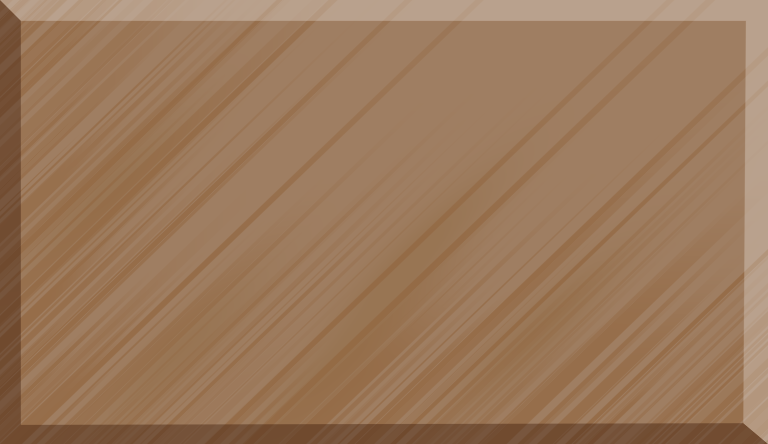
A Shadertoy shader for this background:

```glsl
// A bevelled wooden panel crossed by slanted, tapering grain streaks.
// Cellular stripes at several scales give the fine grain, a few long streaks
// and soft stains the main rhythm; a light and dark rim is laid on top.

const vec3 WOOD = vec3(0.625, 0.495, 0.385);
const vec3 GRAIN = vec3(0.575, 0.405, 0.255);
const vec3 STAIN = vec3(0.585, 0.445, 0.305);
const vec3 RIM_SHADE = vec3(0.75, 0.68, 0.63);
const float RIM_LIGHT = 0.27;
const float SLANT = 1.04;

float hash(float n) {
    return fract(sin(n * 127.1 + 3.7) * 4375.85);
}

// Smooth-edged stripe around a centre line.
float stripe(float across, float center, float halfWidth, float blur) {
    return 1.0 - smoothstep(halfWidth - blur, halfWidth + blur, abs(across - center));
}

// One layer of randomly placed stripes that fade out at random lengths.
float grainLayer(float across, float along, float cells, float seed, float blur) {
    float cell = floor(across * cells);
    float cover = 0.0;
    for (int i = -1; i <= 1; i++) {
        float id = cell + float(i);
        float key = id + seed * 61.0;
        float center = (id + 0.15 + 0.7 * hash(key)) / cells;
        float halfWidth = mix(0.06, 0.28, hash(key + 0.31)) / cells;
        float reach = mix(0.35, 1.9, hash(key + 0.57));
        float fade = 1.0 - smoothstep(reach * 0.35, reach, along);
        float strength = mix(0.2, 0.75, hash(key + 0.83)) * fade;
        cover = max(cover, strength * stripe(across, center, halfWidth, blur));
    }
    return cover;
}

// Long stripes that run over most of the panel.
float mainStreaks(float across, float along, float blur) {
    float centers[9] = float[9](-0.41, -0.29, -0.12, 0.04, 0.47, 0.56, 0.81, 0.885, 1.28);
    float cover = 0.0;
    for (int i = 0; i < 9; i++) {
        float halfWidth = mix(0.006, 0.011, hash(float(i) + 0.4));
        float fade = 1.0 - 0.55 * smoothstep(0.7, 2.0, along);
        cover = max(cover, 0.75 * fade * stripe(across, centers[i], halfWidth, blur));
    }
    return cover;
}

// Soft stain stretched along the grain.
float stain(vec2 grainPos, vec2 center) {
    vec2 d = (grainPos - center) / vec2(0.085, 0.38);
    return exp(-dot(d, d));
}

vec3 woodColor(vec2 p, float pixel) {
    float across = p.x - SLANT * p.y;
    float diagonal = p.x + p.y;
    float along = max(diagonal - abs(across), 0.0);
    float blur = 1.1 * pixel;

    vec2 g = vec2(across, diagonal);
    float stains = stain(g, vec2(0.19, 0.62)) + stain(g, vec2(0.58, 0.92))
                 + stain(g, vec2(0.95, 1.47)) + stain(g, vec2(0.49, 1.38))
                 + stain(g, vec2(-0.35, 0.82));
    vec3 color = mix(WOOD, STAIN, 0.75 * min(stains, 1.0));

    float grain = mainStreaks(across, along, blur);
    for (int i = 0; i < 3; i++) {
        float cells = 11.0 * pow(1.8, float(i));
        grain = max(grain, grainLayer(across, along, cells, float(i) + 1.0, blur));
    }
    return mix(color, GRAIN, grain);
}

// Bevel: light along top and right, dark along left and bottom.
vec3 addRim(vec3 color, vec2 p, float aspect, float pixel) {
    float left = p.x / 0.047;
    float bottom = p.y / mix(0.043, 0.047, p.x / aspect);
    float right = (aspect - p.x) / mix(0.056, 0.0495, p.y);
    float top = (1.0 - p.y) / 0.047;
    float darkSide = min(left, bottom);
    float lightSide = min(right, top);
    float blur = 0.7 * pixel / 0.047;

    float lit = smoothstep(-blur, blur, darkSide - lightSide);
    float rim = 1.0 - smoothstep(1.0 - blur, 1.0 + blur, min(darkSide, lightSide));
    vec3 bevel = mix(color * RIM_SHADE, mix(color, vec3(1.0), RIM_LIGHT), lit);
    return mix(color, bevel, rim);
}

void mainImage(out vec4 fragColor, in vec2 fragCoord) {
    float pixel = 1.0 / iResolution.y;
    float aspect = iResolution.x * pixel;
    vec2 p = fragCoord * pixel;
    vec3 color = woodColor(p, pixel);
    fragColor = vec4(addRim(color, p, aspect, pixel), 1.0);
}
```
